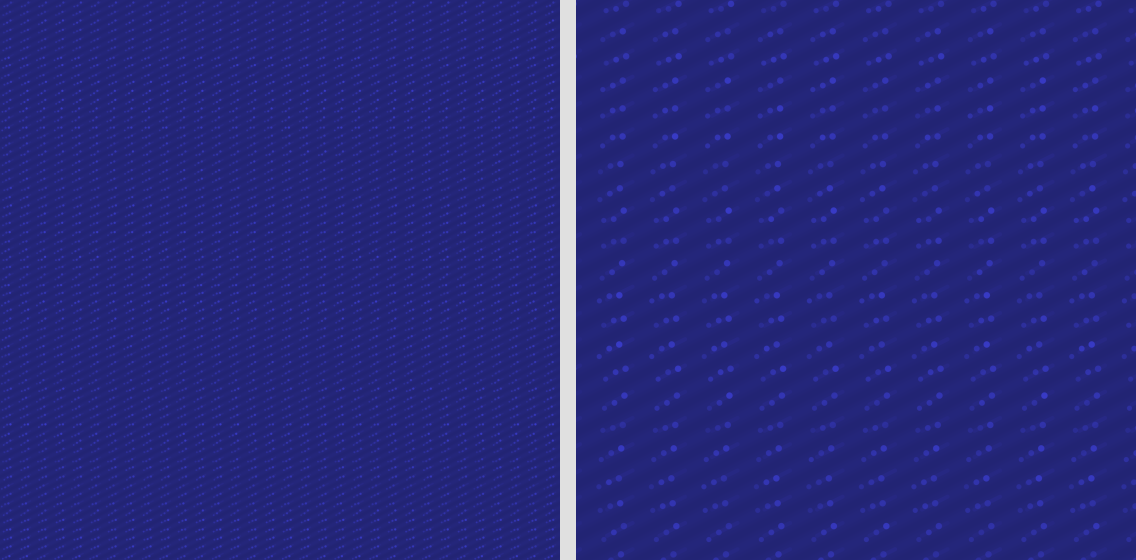
Left, the full canvas; right, a detail of the centre.
A Shadertoy shader for this texture:

```glsl
// Deep blue woven cloth: fine diagonal twill, 32 repeats across and 64 down.
// Each sheared cell holds a faint sloping thread and a short run of bright flecks,
// whose place and strength vary by row and by cell.

const vec2 REPEATS = vec2(32.0, 64.0);
const vec3 GROUND = vec3(0.138, 0.145, 0.468);
const vec3 THREAD = vec3(0.160, 0.163, 0.545);
const vec3 FLECK = vec3(0.225, 0.235, 0.800);
const float THREAD_HALF_LENGTH = 0.0085;
const float THREAD_HALF_WIDTH = 0.0012;
const float THREAD_STRENGTH = 0.65;
const int FLECK_COUNT = 3;
const float FLECK_RADIUS = 0.0019;
const float FLECK_START = 0.55;  // place of the brightest fleck in its cell
const float FLECK_STEP = 0.19;   // spacing of the flecks, as a share of the cell
const float FLECK_FADE = 0.78;   // strength of each fleck relative to the last
const float GROUND_SHADE = 0.03; // depth of the dark diagonal furrows
const float ROW_SHIFT = 0.08;
const float ROW_WEAR = 0.35;
const float CELL_WEAR = 0.45;
const float TAU = 6.2831853;

float hash(vec2 p) {
    return fract(sin(dot(p, vec2(127.1, 311.7))) * 43758.5453);
}

// Soft coverage of a shape from its signed distance
float cover(float dist, float pixel) {
    return 1.0 - smoothstep(-pixel, pixel, dist);
}

// Offset inside a sheared cell, converted to canvas units
vec2 toCanvas(vec2 offset) {
    return vec2(offset.x, offset.y + offset.x) / REPEATS;
}

float segmentDistance(vec2 p, vec2 direction, float halfLength) {
    float along = clamp(dot(p, direction), -halfLength, halfLength);
    return length(p - direction * along);
}

void mainImage(out vec4 fragColor, in vec2 fragCoord) {
    vec2 uv = fragCoord / iResolution.xy;
    float pixel = 0.7 / min(iResolution.x, iResolution.y);

    // Sheared lattice: one row up for every column across
    vec2 grid = uv * REPEATS;
    grid.y += 0.5 - grid.x;
    vec2 local = fract(grid);
    vec2 cell = mod(floor(grid), REPEATS);
    float row = mod(cell.x + cell.y, REPEATS.y);

    // Uneven wear
    float rowStrength = 1.0 - ROW_WEAR * hash(vec2(row, 7.0));
    float rowShift = ROW_SHIFT * (2.0 * hash(vec2(row, 23.0)) - 1.0);
    float cellStrength = 1.0 - CELL_WEAR * hash(cell + 3.0);

    // Ground with soft diagonal furrows
    vec3 color = GROUND * (1.0 - GROUND_SHADE * cos(TAU * local.y));

    // Sloping thread
    vec2 slope = normalize(toCanvas(vec2(1.0, 0.0)));
    float thread = segmentDistance(toCanvas(local - 0.5), slope, THREAD_HALF_LENGTH);
    float threadCover = cover(thread - THREAD_HALF_WIDTH, pixel);
    color = mix(color, THREAD, THREAD_STRENGTH * cellStrength * threadCover);

    // Flecks run down the thread, each weaker than the one before
    float strength = rowStrength;
    for (int i = 0; i < FLECK_COUNT; i++) {
        float n = float(i);
        float along = FLECK_START - FLECK_STEP * n + rowShift;
        float across = 0.4 + 0.2 * hash(vec2(n, row));
        float wear = 1.0 - CELL_WEAR * hash(cell + 11.0 * n);
        float dist = length(toCanvas(local - vec2(along, across)));
        float fleckCover = cover(dist - FLECK_RADIUS * (1.0 - 0.1 * n), pixel);
        color = mix(color, FLECK, strength * wear * fleckCover);
        strength *= FLECK_FADE;
    }

    fragColor = vec4(color, 1.0);
}
```
